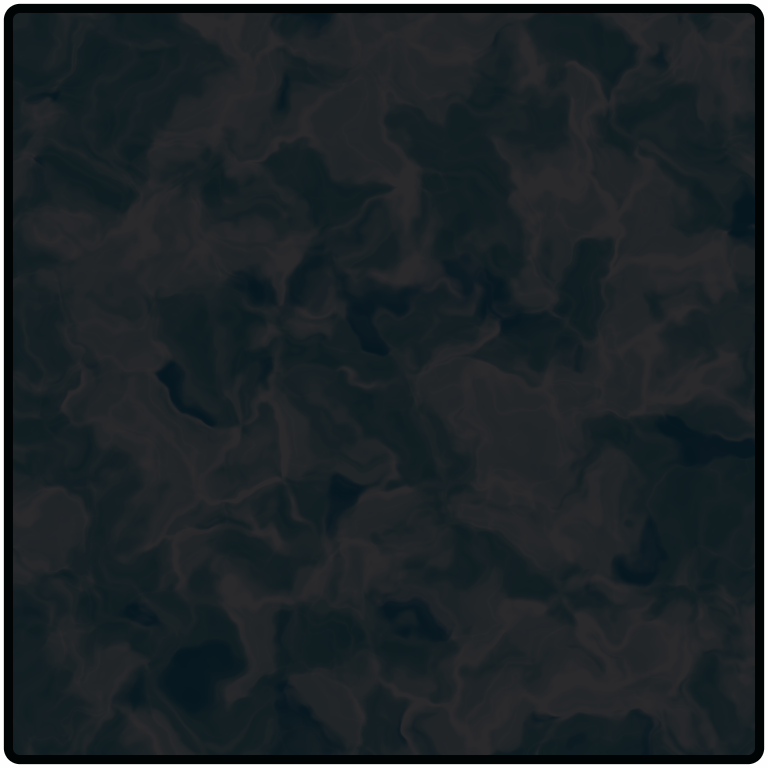
This texture is drawn by a Shadertoy shader. Its source:

```glsl
// A dark rounded tile of water caustics with a black rim on white.
// Warped cell borders give the bright web, fractal noise gives pale sheets,
// and fine ripples and filaments fold across them.

#define CELLS 10.0
#define WARP 1.5
#define MARGIN 0.0050
#define RIM 0.0119
#define CORNER 0.021
#define PAPER vec3(0.995)
#define RIM_COLOR vec3(0.005, 0.015, 0.015)
#define TEAL vec3(0.050, 0.110, 0.128)
#define GREY vec3(0.160, 0.160, 0.170)
#define DEEP_BLUE vec3(0.010, 0.080, 0.120)

float hash(vec2 p) {
    vec3 h = fract(vec3(p.xyx) * 0.1031);
    h += dot(h, h.yzx + 33.33);
    return fract((h.x + h.y) * h.z);
}

vec2 hash2(vec2 p) {
    return vec2(hash(p), hash(p + 71.7));
}

float noise(vec2 p) {
    vec2 i = floor(p), f = fract(p);
    f = f * f * f * (f * (f * 6.0 - 15.0) + 10.0);
    return mix(mix(hash(i), hash(i + vec2(1, 0)), f.x),
               mix(hash(i + vec2(0, 1)), hash(i + vec2(1, 1)), f.x), f.y);
}

float fbm(vec2 p) {
    float sum = 0.0, amp = 0.53;
    for (int i = 0; i < 4; i++) {
        sum += amp * noise(p);
        p = mat2(1.6, 1.2, -1.2, 1.6) * p + 17.3;
        amp *= 0.5;
    }
    return sum;
}

// x: gap between the two nearest cell centres, y: random value of the cell
vec2 cells(vec2 p) {
    vec2 base = floor(p);
    float near = 9.0, next = 9.0, id = 0.0;
    for (int y = -1; y <= 1; y++)
    for (int x = -1; x <= 1; x++) {
        vec2 c = base + vec2(x, y);
        float d = length(c + hash2(c) - p);
        if (d < near) {
            next = near;
            near = d;
            id = hash(c + 31.1);
        } else next = min(next, d);
    }
    return vec2(next - near, id);
}

// Thin bright crests along the mid level of a noise field
float filament(vec2 p) {
    return pow(1.0 - abs(2.0 * noise(p) - 1.0), 7.0);
}

vec3 water(vec2 uv) {
    vec2 p = uv * CELLS + 40.0;
    vec2 q = p + WARP * (vec2(fbm(p * 0.9), fbm(p * 0.9 + 57.0)) - 0.5);

    // Web of cell borders, fading in and out
    vec2 cell = cells(q);
    float web = smoothstep(0.24, 0.0, cell.x) * (0.4 + 0.9 * noise(p * 0.8 + 9.0));

    // Pale sheets, cut off along some of the borders
    float height = fbm(q * 1.2 + 5.0);
    float edge = smoothstep(0.0, 0.12, cell.x);
    float sheet = smoothstep(0.36, 0.62, height + 0.28 * edge * (cell.y - 0.5));

    // Fine folds in patches
    float ripple = sin(34.0 * fbm(q * 0.7 + 80.0));
    ripple *= smoothstep(0.45, 0.75, noise(p * 0.7 + 23.0));
    float folds = filament(q * 1.7 + 3.0) + 0.6 * filament(q * 3.1 + 90.0);

    float light = 0.11 + 0.60 * sheet + 0.32 * web + 0.17 * folds + 0.10 * ripple;
    light += 0.16 * (fbm(q * 3.0) - 0.5);
    vec3 color = mix(TEAL, GREY, clamp(light, 0.0, 1.06));

    // Scattered deep blue hollows
    float hollow = smoothstep(0.76, 0.92, noise(q * 1.6 + 130.0));
    return mix(color, DEEP_BLUE, 0.7 * hollow * (1.0 - sheet));
}

float roundedBox(vec2 p, float halfSize, float radius) {
    vec2 d = abs(p) - halfSize + radius;
    return length(max(d, 0.0)) + min(max(d.x, d.y), 0.0) - radius;
}

void mainImage(out vec4 fragColor, in vec2 fragCoord) {
    float size = min(iResolution.x, iResolution.y);
    vec2 uv = (fragCoord - 0.5 * iResolution.xy) / size;
    float d = roundedBox(uv, 0.5 - MARGIN, CORNER);

    // Paper, then rim, then water, each with a one pixel soft edge
    float tile = clamp(0.5 - d * size, 0.0, 1.0);
    float inside = clamp(0.5 - (d + RIM) * size, 0.0, 1.0);
    vec3 color = mix(PAPER, RIM_COLOR, tile);
    color = mix(color, water(uv), inside);
    fragColor = vec4(color, 1.0);
}
```
